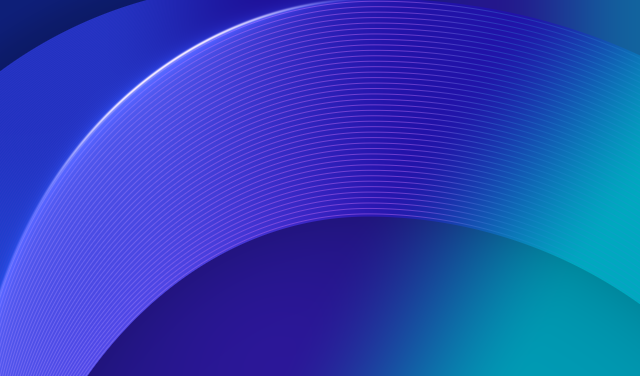
A WebGL 2 fragment shader for this background:

```glsl
#version 300 es
precision highp float;
// Sweeping arched ribbons in blue, violet and teal, layered over a dark ground.
// Each rim is an ellipse with its own left and right radius; hairlines follow
// the blend of the distances to two neighbouring rims.
uniform vec2 u_resolution;
out vec4 outColor;

#define FRONT_LINES 40.0
#define BACK_LINES 60.0
#define LINE_WIDTH 0.0024
#define RIM_WIDTH 0.0035
#define GLOW_WIDTH 0.016

const vec3 NAVY   = vec3(0.055, 0.12, 0.47);
const vec3 ROYAL  = vec3(0.12, 0.20, 0.75);
const vec3 INDIGO = vec3(0.13, 0.07, 0.66);
const vec3 IRIS   = vec3(0.26, 0.26, 0.86);
const vec3 DUSK   = vec3(0.14, 0.09, 0.55);
const vec3 TEAL   = vec3(0.00, 0.66, 0.75);
const vec3 ORCHID = vec3(0.66, 0.36, 0.91);

// Approximate signed distance to an arch, negative inside.
float arch(vec2 p, vec2 center, float leftRadius, float rightRadius, float height) {
    vec2 q = p - center;
    vec2 radii = vec2(q.x < 0.0 ? leftRadius : rightRadius, height);
    float k = length(q / radii);
    return k * (k - 1.0) / max(length(q / (radii * radii)), 1e-4);
}

// Antialiased coverage of the inside of a shape.
float inside(float d) {
    return clamp(0.5 - d * u_resolution.y, 0.0, 1.0);
}

// Evenly repeated hairlines along a field running from 0 to 1.
float hairlines(float field, float count) {
    float f = field * count;
    float slope = max(length(vec2(dFdx(f), dFdy(f))), 1e-4);
    float d = abs(fract(f) - 0.5) / slope;
    float w = LINE_WIDTH * u_resolution.y;
    return clamp(0.5 + 0.5 * max(w, 1.0) - d, 0.0, 1.0) * min(w, 1.0);
}

void main() {
    vec2 p = gl_FragCoord.xy / u_resolution.y;

    float back  = arch(p, vec2(0.702, -0.138), 1.18, 1.18, 1.18);
    float outer = arch(p, vec2(1.0, -0.196), 1.067, 1.444, 1.2);
    float inner = arch(p, vec2(0.978, -0.876), 1.009, 1.267, 1.3);

    // Ground and rear ribbon
    float rearField = back / (back - outer - 1e-4);
    vec3 rear = mix(ROYAL, INDIGO * 0.9, smoothstep(0.25, 0.75, p.x));
    rear += vec3(0.0, 0.06, 0.06) * smoothstep(0.7, 0.2, p.y);
    rear = mix(rear, vec3(0.27, 0.20, 0.82),
               0.3 * hairlines(rearField, BACK_LINES) * smoothstep(0.6, 0.2, p.x));
    vec3 color = mix(NAVY * (0.86 + 0.14 * smoothstep(0.0, 0.12, back)), rear, inside(back));
    vec3 farCorner = mix(DUSK, vec3(0.07, 0.39, 0.62), smoothstep(1.3, 1.72, p.x));
    color = mix(color, farCorner, smoothstep(0.9, 1.3, p.x));

    // Front ribbon: iris to indigo, then teal toward the lower right
    float tealAmount = (p.x - 1.11) / 0.6 + (0.556 - p.y) * 1.2;
    vec3 front = mix(IRIS, INDIGO, smoothstep(0.35, 1.15, p.x));
    front += vec3(0.06, 0.10, 0.08) * exp(outer / 0.16) * smoothstep(0.95, 0.4, p.x);
    front += vec3(0.05, 0.01, 0.04) * exp(-inner / 0.15) * smoothstep(1.2, 0.8, p.x);
    front = mix(front, TEAL, smoothstep(-0.1, 1.1, tealAmount));

    float frontField = outer / (outer - inner - 1e-4);
    vec3 lineColor = mix(vec3(0.53, 0.47, 0.96), ORCHID, smoothstep(0.2, 0.8, p.x));
    lineColor = mix(lineColor, vec3(0.16, 0.55, 0.84), smoothstep(1.05, 1.4, p.x));
    float lineAlpha = mix(0.62, 0.3, smoothstep(1.0, 1.45, p.x));
    front = mix(front, lineColor, lineAlpha * hairlines(frontField, FRONT_LINES));
    color = mix(color, front, inside(outer));

    // Hollow beneath the ribbon, shaded along its upper edge
    float pool = (p.x - 0.84) / 0.57 + (0.11 - p.y) * 0.9;
    vec3 hollow = mix(DUSK, vec3(0.0, 0.61, 0.71), smoothstep(-0.1, 1.1, pool));
    hollow += vec3(0.03, 0.0, 0.05) * exp(-8.0 * dot(p - vec2(0.72, 0.05), p - vec2(0.72, 0.05)));
    hollow *= 1.0 - 0.13 * exp(inner / 0.12);
    color = mix(color, hollow, inside(inner));

    // Lit outer rim: blue at the foot, white along the shoulder
    float shine = smoothstep(0.06, 0.36, p.x) * smoothstep(0.95, 0.5, p.x);
    float rim = exp(-pow(outer / RIM_WIDTH, 2.0));
    float glow = exp(-abs(outer) / GLOW_WIDTH);
    float rimFade = smoothstep(1.15, 0.7, p.x);
    color += vec3(0.05, 0.12, 0.22) * glow * rimFade * (0.5 + 0.5 * shine);
    color = mix(color, vec3(0.42, 0.46, 1.0), 0.55 * rim * rimFade);
    color = mix(color, vec3(0.97, 0.92, 1.0), rim * shine);

    outColor = vec4(clamp(color, 0.0, 1.0), 1.0);
}
```
